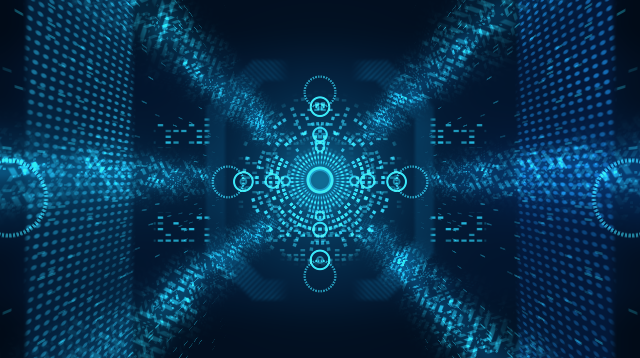
Reproduce this background procedurally as a Shadertoy shader.

```glsl
// A dark digital tunnel seen head on: dotted side walls, a faint octagonal frame
// and six woven light beams that meet in a hub of ticks and rings.
// Perspective grids use log(distance); hashed cells make the scattered dashes.

const vec3 NAVY = vec3(0.009, 0.08, 0.175);
const vec3 BLUE = vec3(0.015, 0.11, 0.27);
const vec3 TEAL = vec3(0.03, 0.26, 0.34);
const vec3 CYAN = vec3(0.13, 0.64, 0.68);
const vec3 ICE  = vec3(0.23, 0.84, 0.86);
const float TAU = 6.28318;

float hash(vec2 p) {
    return fract(sin(dot(p, vec2(127.1, 311.7))) * 43758.5453);
}

float noise(vec2 p) {
    vec2 i = floor(p), f = fract(p);
    f = f * f * (3.0 - 2.0 * f);
    return mix(mix(hash(i), hash(i + vec2(1, 0)), f.x),
               mix(hash(i + vec2(0, 1)), hash(i + vec2(1, 1)), f.x), f.y);
}

// Soft window that is 1 between lo and hi
float band(float x, float lo, float hi, float soft) {
    return smoothstep(lo - soft, lo + soft, x) * (1.0 - smoothstep(hi - soft, hi + soft, x));
}

// Grid of soft boxes; each cell is lit with the given chance
float dashes(vec2 g, vec2 size, float chance) {
    vec2 f = abs(fract(g) - 0.5);
    vec2 box = 1.0 - smoothstep(size - 0.11, size + 0.11, f);
    float h = hash(floor(g));
    return box.x * box.y * step(h, chance) * (0.4 + 0.6 * hash(floor(g) + 7.3));
}

float ring(vec2 p, float radius, float width) {
    return 1.0 - smoothstep(width * 0.3, width * 1.5, abs(length(p) - radius));
}

float dottedRing(vec2 p, float radius, float width, float count) {
    float cell = abs(fract(atan(p.y, p.x) / TAU * count) - 0.5);
    return ring(p, radius, width) * (1.0 - smoothstep(0.2, 0.42, cell));
}

// Woven beam leaving the origin: x is the mesh, y the haze around it
vec2 beam(vec2 p, vec2 dir, float start, float spread) {
    dir = normalize(dir);
    float along = max(dot(p, dir), 0.01);
    float across = (dir.x * p.y - dir.y * p.x) / (0.014 + spread * along);
    float depth = log(along);
    float fade = smoothstep(start, start + 0.1, along);
    float body = exp(-across * across * 1.2) * fade;
    float sway = 0.7 * sin(depth * 13.0);
    float mesh = dashes(vec2(depth * 23.0 + across * 1.3, across * 2.0 + sway), vec2(0.25, 0.36), 0.6)
               + 0.8 * dashes(vec2(depth * 34.0 - across * 2.0, across * 3.2 - sway), vec2(0.25, 0.33), 0.5)
               + 0.6 * dashes(vec2(depth * 60.0, across * 7.0 + sway * 3.0), vec2(0.28), 0.3);
    float clump = smoothstep(0.15, 0.75, noise(vec2(depth * 9.0, across * 1.5) + dir * 9.0));
    return vec2(mesh * (0.35 + 0.65 * clump), 0.5 + 0.5 * clump) * body;
}

// Nested rings on one arm, each farther one larger
float armRings(vec2 p, vec2 dir, float reach) {
    float light = 0.0;
    for (int i = 0; i < 3; i++) {
        float k = float(i);
        float offset = reach * (0.45 + 0.17 * k + 0.105 * k * (k - 1.0));
        light += ring(p - dir * offset, 0.012 + 0.007 * k, 0.003) * (0.7 + 0.2 * k);
    }
    light += ring(p - dir * reach, 0.008, 0.003) * 0.5;
    return light + 0.65 * dottedRing(p - dir * reach * 1.2, 0.043, 0.0035, 36.0);
}

// Ticks and scattered dashes around the central ring
float hub(vec2 p) {
    float r = length(p);
    float turn = atan(p.y, abs(p.x)) / TAU;
    float ticks = 1.0 - smoothstep(0.12, 0.4, abs(fract(turn * 44.0) - 0.5));
    float light = ring(p, 0.034, 0.0038) + 0.3 * ring(p, 0.028, 0.003);
    light += ticks * band(r, 0.047, 0.085, 0.012) * (0.5 + 0.35 * sin(r * 420.0));
    light += dashes(vec2(turn * 58.0, r * 62.0), vec2(0.34, 0.28), 0.55) * band(r, 0.085, 0.15, 0.015);
    float outer = band(r, 0.13, 0.225, 0.03);
    light += 0.9 * outer * dashes(vec2(turn * 76.0, r * 54.0), vec2(0.3, 0.25), 0.4);
    return light + 0.7 * outer * dashes(vec2(abs(p.x) * 52.0, p.y * 74.0), vec2(0.33, 0.25), 0.3);
}

void mainImage(out vec4 fragColor, in vec2 fragCoord) {
    vec2 p = (fragCoord - 0.5 * iResolution.xy) / iResolution.y + vec2(0.0, 0.003);
    vec2 a = abs(p);
    float r = length(p);
    float rightSide = smoothstep(-0.2, 0.6, p.x);
    vec2 persp = vec2(log(max(a.x, 0.02)), p.y / max(a.x, 0.02));

    // Deep background, wall surfaces and central glow
    float wall = band(a.x, mix(0.525, 0.555, rightSide), 0.82, 0.012);
    vec3 wallTone = mix(mix(TEAL, BLUE, 0.5), BLUE, rightSide);
    vec3 col = NAVY * (1.0 - 0.3 * band(a.y, 0.36, 0.8, 0.08) * (1.0 - wall));
    col = mix(col, wallTone, wall * (0.3 + 0.3 * noise(p * 5.0)));
    col += TEAL * 0.72 * exp(-r * r * 15.0);
    col += mix(TEAL * 0.25, BLUE * 0.35, rightSide) * exp(-a.y * a.y * 60.0) * smoothstep(0.25, 0.6, a.x);

    // Octagonal frame with worn surface
    float frame = max(max(a.x, a.y * 0.95), (a.x + a.y) * 0.61);
    float worn = 0.4 + 0.6 * noise(p * 14.0);
    float grooves = 0.75 + 0.25 * sin((a.x - a.y) * 380.0) * smoothstep(0.2, 0.26, a.y);
    col += TEAL * 0.5 * worn * grooves * band(frame, 0.265, 0.318, 0.008) * smoothstep(0.08, 0.14, a.x);

    // Wall dots and sparse streaks running to the vanishing point
    vec2 dotCell = fract(vec2(persp.x / 0.034 + persp.y * 3.0, persp.y / 0.036)) - 0.5;
    float dots = 1.0 - smoothstep(0.12, 0.37, length(dotCell * vec2(0.85, 1.15)));
    vec3 dotTone = mix(vec3(0.09, 0.40, 0.46), vec3(0.06, 0.31, 0.46), rightSide);
    col += dotTone * dots * wall * (0.4 + 0.7 * noise(p * 7.0 + 3.0)) * (0.7 + 0.3 * smoothstep(-0.5, 0.0, p.y));
    float streaks = dashes(vec2(persp.x * 26.0, persp.y * 44.0), vec2(0.36, 0.2), 0.07);
    col += CYAN * 0.5 * streaks * smoothstep(0.25, 0.35, a.x);

    // Four blocks of short dashes beside the frame
    float block = band(a.x, 0.31, 0.46, 0.008) * band(a.y, 0.095, 0.175, 0.008);
    col += CYAN * block * dashes(vec2(a.x * 46.0, p.y * 62.0), vec2(0.34, 0.2), 0.42);

    // Beams: two along the horizon and four diagonals
    vec2 light = vec2(0.0);
    for (int i = 0; i < 2; i++) {
        float side = float(i) * 2.0 - 1.0;
        light += beam(p, vec2(side, 0.03), 0.27, 0.08);
        light += beam(p, vec2(side, 0.96), 0.13, 0.1);
        light += beam(p, vec2(side, -0.92 - 0.1 * side), 0.13, 0.1);
    }
    vec3 haze = mix(TEAL, BLUE, 0.3 * rightSide);
    col += haze * 0.68 * light.y + CYAN * 0.95 * light.x;

    // Hub, rings on the four arms and large dotted rings at the edges
    float rings = armRings(vec2(a.x, p.y), vec2(1.0, -0.02), 0.214)
                + armRings(vec2(p.x, a.y), vec2(0.0, 1.0), p.y > 0.0 ? 0.205 : 0.223);
    rings += 0.65 * dottedRing(vec2(a.x - 0.87, p.y + 0.05), 0.105, 0.006, 64.0);
    col += ICE * 0.85 * (rings + hub(p)) + CYAN * 0.24 * exp(-r * r * 110.0);

    // Darkened outer edges
    col *= 1.0 - 0.25 * smoothstep(0.78, 0.9, a.x) * smoothstep(0.1, 0.25, a.y);
    fragColor = vec4(min(col, vec3(0.35, 0.92, 0.95)), 1.0);
}
```
